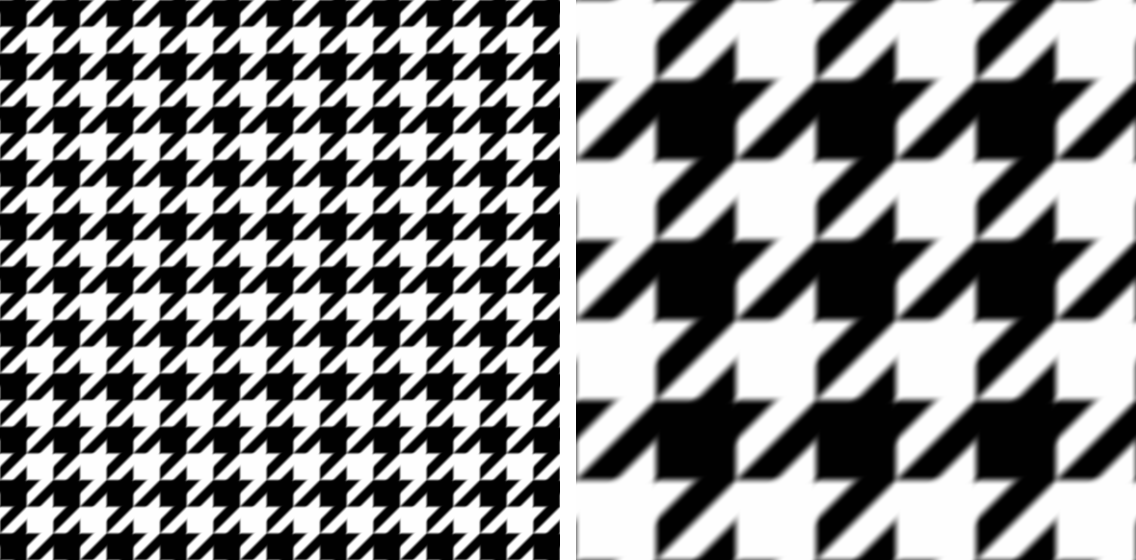
Left, the full canvas; right, a detail of the centre.
Give the GLSL for this pattern, as a Shadertoy shader.

```glsl
// Houndstooth check in black and white, 10.5 repeats across and down.
// Built like the cloth: dark and light warp and weft bands cross, and a
// diagonal twill decides which of the two shows on top.

const float REPEATS  = 10.5;        // full repeats over the canvas height
const float SOFTNESS = 0.07;        // half width of an edge, in bands
const vec3  DARK     = vec3(0.005);
const vec3  LIGHT    = vec3(0.995);

// Soft square wave of period 1: 0 on the first half, 1 on the second.
float squareWave(float phase, float halfWidth) {
    float edge = abs(fract(phase + 0.25) - 0.5) - 0.25;
    return smoothstep(-halfWidth, halfWidth, edge);
}

void mainImage(out vec4 fragColor, in vec2 fragCoord) {
    // Band units: two bands per repeat, origin at the upper left
    float bands = 2.0 * REPEATS;
    vec2 p = vec2(fragCoord.x, iResolution.y - fragCoord.y) * bands / iResolution.y;

    // Edges never get thinner than about a pixel
    float soft = max(SOFTNESS, 0.7 * bands / iResolution.y);

    // Thread colours: dark and light bands alternate
    float warp = squareWave(0.5 * p.x, 0.5 * soft);
    float weft = squareWave(0.5 * p.y, 0.5 * soft);

    // Twill: 1 where the warp lies on top
    float twill = squareWave(p.x + p.y, sqrt(2.0) * soft);

    fragColor = vec4(mix(DARK, LIGHT, mix(weft, warp, twill)), 1.0);
}
```
